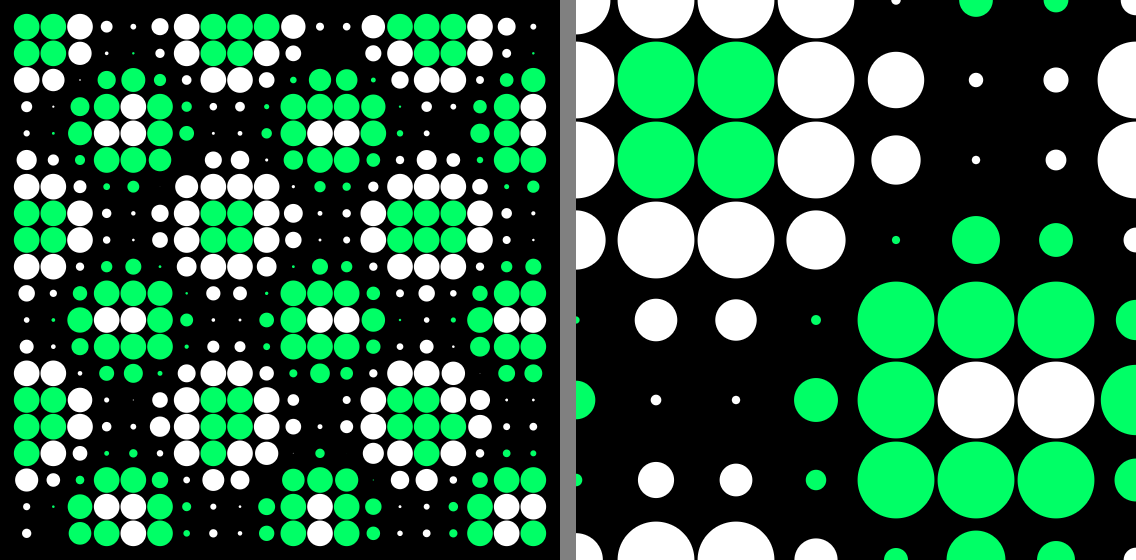
Left, the full canvas; right, a detail of the centre.
This pattern is drawn by a Shadertoy shader. Its source:

```glsl
// Halftone of 20 x 20 dots on black. Two crossed cosine waves set each dot's
// size by strength and its colour by sign; the strongest crests swap colour.
// The horizontal wave tightens slightly down the canvas, so repeats differ.

const float CELLS = 21.0;

// Signed wave strength at a dot, counted from the top left as (1, 1).
float waveAt(vec2 dot) {
    float across = (dot.x - 1.0) * (0.818 + 0.0022 * (dot.y - 1.0));
    float down = 0.858 * dot.y - 0.93;
    return cos(across) + cos(down) + 0.2;
}

void mainImage(out vec4 fragColor, in vec2 fragCoord) {
    // Nearest dot centre; clamping leaves an empty margin
    vec2 p = fragCoord / iResolution.y * CELLS;
    vec2 id = clamp(floor(p + 0.5), 1.0, CELLS - 1.0);
    float wave = waveAt(vec2(id.x, CELLS - id.y));

    // Dot radius grows with strength up to a nearly touching size
    float radius = min(0.52 * abs(wave), 0.48);
    float pixel = CELLS / iResolution.y;
    float coverage = clamp(0.5 + (radius - length(p - id)) / pixel, 0.0, 1.0);
    coverage *= smoothstep(0.01, 0.03, radius);

    // White crests with green cores, green troughs with white cores
    bool isCore = abs(wave) > 1.56;
    bool isWhite = (wave > 0.0) != isCore;
    vec3 ink = isWhite ? vec3(1.0) : vec3(0.0, 1.0, 0.4);

    fragColor = vec4(ink * coverage, 1.0);
}
```
